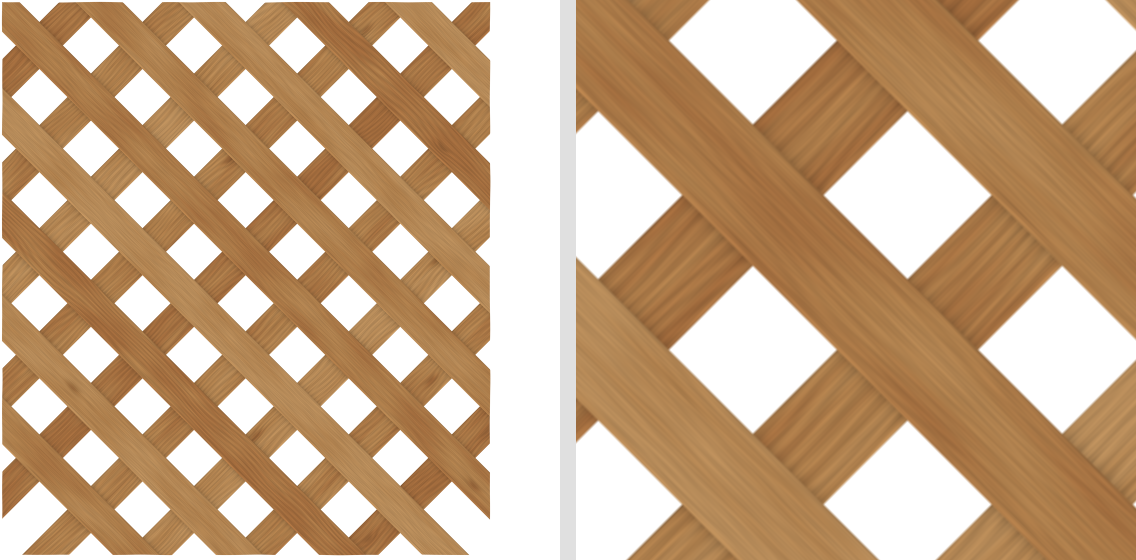
Left, the full canvas; right, a detail of the centre.
Give the GLSL for this pattern, as a three.js fragment shader.

```glsl
// Diagonal wooden lattice: tan boards laid over crossing boards on white.
varying vec2 vUv;

const float PITCH = 0.1302;       // spacing between board centres
const float HALF_WIDTH = 0.0297;  // half the width of a board
const float SOFT = 0.0011;        // edge smoothing
const vec3 LIGHT_WOOD = vec3(0.715, 0.545, 0.350);
const vec3 MID_WOOD = vec3(0.675, 0.490, 0.292);
const vec3 DARK_WOOD = vec3(0.625, 0.415, 0.235);

float hash(vec2 p) {
  return fract(sin(dot(p, vec2(127.1, 311.7))) * 43758.55);
}

vec2 gradientAt(vec2 cell) {
  float angle = 6.2832 * hash(cell);
  return vec2(cos(angle), sin(angle));
}

float gradientNoise(vec2 p) {
  vec2 i = floor(p);
  vec2 f = p - i;
  vec2 w = f * f * f * (f * (f * 6.0 - 15.0) + 10.0);
  vec2 e = vec2(1.0, 0.0);
  float a = dot(gradientAt(i), f);
  float b = dot(gradientAt(i + e.xy), f - e.xy);
  float c = dot(gradientAt(i + e.yx), f - e.yx);
  float d = dot(gradientAt(i + e.xx), f - e.xx);
  return mix(mix(a, b, w.x), mix(c, d, w.x), w.y);
}

float inside(float dist) {
  return 1.0 - smoothstep(-SOFT, SOFT, dist);
}

// Scattered knots, at most one in each length of board
float knot(vec2 p, float seed) {
  float cell = floor(p.y / 0.16);
  vec2 id = vec2(cell, seed);
  vec2 centre = vec2((hash(id) - 0.5) * 0.03,
                     (cell + 0.3 + 0.4 * hash(id + 7.0)) * 0.16);
  vec2 q = (p - centre) / vec2(0.007, 0.016);
  return step(0.78, hash(id + 19.0)) * exp(-dot(q, q));
}

// p.x runs across the board from its centre, p.y runs along it
vec3 wood(vec2 p, float seed, float tone, float grain) {
  vec2 shift = vec2(seed * 17.3, seed * 5.7);
  float knots = knot(p, seed);
  float warp = gradientNoise(p * vec2(18.0, 7.0) + shift);
  float stain = gradientNoise(p * vec2(22.0, 9.0) + shift + 31.0);
  float streak = gradientNoise(p * vec2(130.0, 5.0) + shift + 53.0);
  float fibre = gradientNoise(p * vec2(520.0, 26.0) + shift + 71.0);
  float rings = sin(p.x * 820.0 + warp * 16.0 + knots * 5.0);

  float depth = 0.45 + 0.38 * tone + 0.55 * stain + 0.35 * streak + 0.5 * knots;
  vec3 color = mix(LIGHT_WOOD, MID_WOOD, clamp(depth * 2.0, 0.0, 1.0));
  color = mix(color, DARK_WOOD, clamp(depth * 2.0 - 1.0, 0.0, 1.0));
  color *= 1.0 + 0.08 * fibre + grain * rings - 0.08 * knots;

  // Worn pale lower edge with a fine dark line beside it
  float edge = p.x + HALF_WIDTH;
  float wear = 0.6 + gradientNoise(vec2(p.y * 30.0, seed));
  color *= 1.0 + 0.09 * wear * inside(edge - 0.0025);
  color *= 1.0 - 0.07 * wear * inside(abs(edge - 0.0045) - 0.0005);
  color *= 1.0 - 0.10 * inside(HALF_WIDTH - 0.0012 - p.x);
  return color;
}

// Board number and signed distance across it from its centre
vec2 boardAt(float across, float start) {
  float index = floor((across - start) / PITCH + 0.5);
  return vec2(index, across - start - index * PITCH);
}

float boardDistance(vec2 board, float first, float last) {
  float present = step(first, board.x) * step(board.x, last);
  return mix(1.0, abs(board.y) - HALF_WIDTH, present);
}

// Trimmed rectangular outline with slightly uneven saw cuts
float panelDistance(vec2 p) {
  vec2 center = vec2(0.4395, 0.5025);
  vec2 halfSize = vec2(0.4355, 0.4935);
  vec2 d = abs(p - center) - halfSize;
  return max(d.x, d.y) + 0.0015 * gradientNoise(p * 14.0);
}

void main() {
  float u = (vUv.x + vUv.y - 1.0) * 0.70711;
  float v = (vUv.x - vUv.y + 1.0) * 0.70711;
  vec2 front = boardAt(u, -0.5285);
  vec2 back = boardAt(v, -0.0230);
  float frontDist = boardDistance(front, 0.0, 8.0);
  float backDist = boardDistance(back, 0.0, 9.0);

  // Tones cycle from pale to red-brown from board to board
  float frontTone = cos(2.513 * (front.x - 1.9));
  float backTone = 0.25 + 0.85 * cos(1.571 * (back.x - 1.0));
  float frontGrain = mix(0.012, 0.045, smoothstep(0.3, 1.0, frontTone));
  vec3 frontWood = wood(vec2(front.y, v), front.x + 1.0, frontTone, frontGrain);
  vec3 backWood = wood(vec2(-back.y, u), back.x + 40.0, backTone, 0.04);
  backWood *= 1.0 - 0.14 * exp(-max(frontDist, 0.0) / 0.004);

  // Layer the boards, then trim to the panel
  vec3 color = mix(vec3(1.0), backWood, inside(backDist));
  color = mix(color, frontWood, inside(frontDist));
  color = mix(vec3(1.0), color, inside(panelDistance(vUv)));
  gl_FragColor = vec4(color, 1.0);
}
```
